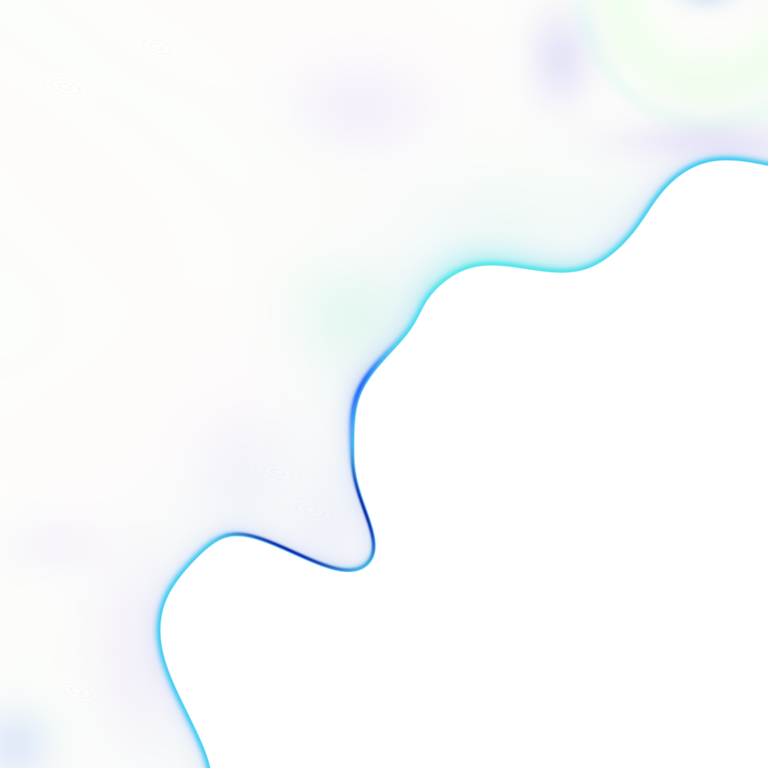
This background is drawn by a Shadertoy shader. Its source:

```glsl
// A pearly, faintly tinted field ends at a wavy glowing rim, with plain white beyond.
// The rim is a sum of soft steps along the canvas diagonal; its distance field drives
// the line and glow, while soft elliptical stains and layered sines tint the field.

const vec3 PAPER = vec3(1.0);
const vec3 PEARL = vec3(0.993, 0.990, 0.984);
const vec3 HAZE = vec3(0.88, 0.92, 0.96);
const vec3 LAVENDER = vec3(0.70, 0.74, 0.97);
const vec3 AQUA = vec3(0.45, 0.92, 0.92);
const vec3 CYAN = vec3(0.22, 0.80, 0.95);
const vec3 BLUE = vec3(0.12, 0.34, 0.97);
const vec3 NAVY = vec3(0.03, 0.05, 0.62);

const float RIM_WIDTH = 0.006;
const float RIM_SHIFT = 0.002;    // moves the edge slightly into the white
const float HAZE_REACH = 0.055;
const float SEARCH_REACH = 0.18;  // span searched for the nearest rim point
const int SEARCH_STEPS = 48;
const vec2 HALO_CENTRE = vec2(0.922, 1.02);

// Soft steps of the rim: position along the diagonal, height, softness
const float RIM_BASE = 0.3164;
const int STEP_COUNT = 9;
const vec3 STEPS[STEP_COUNT] = vec3[](
    vec3(0.3105, -0.2474, 0.0234), vec3(0.3776, -0.0911, 0.0365),
    vec3(0.6621, 0.2474, 0.0234), vec3(0.8099, -0.1497, 0.0195),
    vec3(0.8971, -0.1107, 0.0326), vec3(1.1406, -0.0286, 0.0208),
    vec3(1.3372, 0.1953, 0.0358), vec3(1.5690, -0.0313, 0.0326),
    vec3(1.7969, 0.2604, 0.0417));

// Stains: centre and radii, then the light each one absorbs
const int STAIN_COUNT = 11;
const vec4 STAINS[STAIN_COUNT] = vec4[](
    vec4(0.46, 0.59, 0.08, 0.07), vec4(0.47, 0.86, 0.09, 0.06),
    vec4(0.73, 0.925, 0.04, 0.06), vec4(0.92, 1.01, 0.035, 0.02),
    vec4(0.93, 0.815, 0.12, 0.025), vec4(0.02, 0.03, 0.05, 0.05),
    vec4(0.07, 0.29, 0.07, 0.04), vec4(0.32, 0.39, 0.07, 0.08),
    vec4(0.43, 0.32, 0.05, 0.07), vec4(0.18, 0.14, 0.06, 0.12),
    vec4(0.68, 0.73, 0.16, 0.06));
const vec3 ABSORBED[STAIN_COUNT] = vec3[](
    vec3(0.09, 0.01, 0.04), vec3(0.035, 0.045, 0.0),
    vec3(0.09, 0.09, 0.01), vec3(0.16, 0.09, 0.03),
    vec3(0.07, 0.09, 0.01), vec3(0.11, 0.07, 0.01),
    vec3(0.02, 0.03, 0.0), vec3(0.03, 0.035, 0.0),
    vec3(0.03, 0.03, 0.0), vec3(0.02, 0.04, 0.0),
    vec3(0.03, 0.01, 0.01));

// Centres of the faint contour ripples
const int RIPPLE_COUNT = 5;
const vec2 RIPPLES[RIPPLE_COUNT] = vec2[](
    vec2(0.085, 0.887), vec2(0.204, 0.939), vec2(0.10, 0.10),
    vec2(0.362, 0.385), vec2(0.404, 0.336));

float bell(float x, float centre, float width) {
    float t = (x - centre) / width;
    return exp(-t * t);
}

float rimHeight(float along) {
    float height = RIM_BASE;
    for (int i = 0; i < STEP_COUNT; i++)
        height += STEPS[i].y / (1.0 + exp((STEPS[i].x - along) / STEPS[i].z));
    return height;
}

float segmentDistance(vec2 p, vec2 a, vec2 b) {
    vec2 ab = b - a;
    return length(p - a - ab * clamp(dot(p - a, ab) / dot(ab, ab), 0.0, 1.0));
}

// Signed distance to the rim, positive on the tinted side; q = (x + y, x - y)
float rimDistance(vec2 q) {
    float nearest = 1.0;
    float start = q.x - SEARCH_REACH;
    vec2 previous = vec2(start, rimHeight(start));
    for (int i = 1; i <= SEARCH_STEPS; i++) {
        float along = start + 2.0 * SEARCH_REACH * float(i) / float(SEARCH_STEPS);
        vec2 next = vec2(along, rimHeight(along));
        nearest = min(nearest, segmentDistance(q, previous, next));
        previous = next;
    }
    return sign(rimHeight(q.x) - q.y) * nearest * inversesqrt(2.0);
}

vec3 pearlField(vec2 p) {
    vec3 color = PEARL;
    for (int i = 0; i < STAIN_COUNT; i++) {
        vec2 t = (p - STAINS[i].xy) / STAINS[i].zw;
        color -= ABSORBED[i] * exp(-dot(t, t));
    }
    // Halo arcs in the upper right corner
    float radius = length((p - HALO_CENTRE) * vec2(1.0, 0.9));
    color -= vec3(0.045, -0.01, 0.05) * bell(radius, 0.115, 0.035);
    color -= vec3(0.045, 0.0, 0.015) * bell(radius, 0.165, 0.012);
    // Broad iridescence
    float wave = sin(9.0 * p.x + 2.0 * sin(7.0 * p.y)) * sin(8.0 * p.y + 1.5 * sin(6.0 * p.x));
    color += 0.005 * wave * vec3(-1.0, 1.0, -0.5);
    // Fine ripples
    for (int i = 0; i < RIPPLE_COUNT; i++) {
        vec2 t = (p - RIPPLES[i]) * vec2(0.7, 1.4);
        float r = length(t + 0.004 * sin(60.0 * t.yx));
        color += 0.012 * sin(900.0 * r) * bell(r, 0.0, 0.018);
    }
    return color;
}

void mainImage(out vec4 fragColor, in vec2 fragCoord) {
    vec2 p = fragCoord / iResolution.xy;
    float pixel = 1.0 / min(iResolution.x, iResolution.y);
    float along = p.x + p.y;
    float edge = rimDistance(vec2(along, p.x - p.y)) + RIM_SHIFT;
    float depth = max(edge, 0.0);

    // Colour zones along the rim
    float aquaZone = bell(along, 1.28, 0.22);
    float blueZone = bell(along, 0.965, 0.07);
    float navyZone = min(bell(along, 0.66, 0.05) + bell(along, 0.81, 0.05), 1.0);

    // Haze and glow outside, then the thin rim and its dark inner line
    vec3 color = mix(pearlField(p), HAZE, 0.4 * exp(-depth / HAZE_REACH));
    vec3 glow = mix(mix(LAVENDER, AQUA, aquaZone), BLUE, 0.6 * blueZone);
    color = mix(color, glow, mix(0.5, 0.7, aquaZone) * exp(-depth / mix(0.009, 0.018, aquaZone)));
    vec3 rim = mix(CYAN, AQUA * vec3(0.7, 0.98, 1.0), aquaZone);
    color = mix(color, rim, 0.95 * bell(depth, 0.0, RIM_WIDTH * (1.0 - 0.35 * navyZone)));
    color = mix(color, BLUE, 0.85 * blueZone * bell(depth, 0.0045, 0.0035));
    color = mix(color, NAVY, 0.9 * navyZone * bell(depth, 0.003, 0.0022));

    color = mix(PAPER, color, smoothstep(-pixel, pixel, edge));
    fragColor = vec4(clamp(color, 0.0, 1.0), 1.0);
}
```
